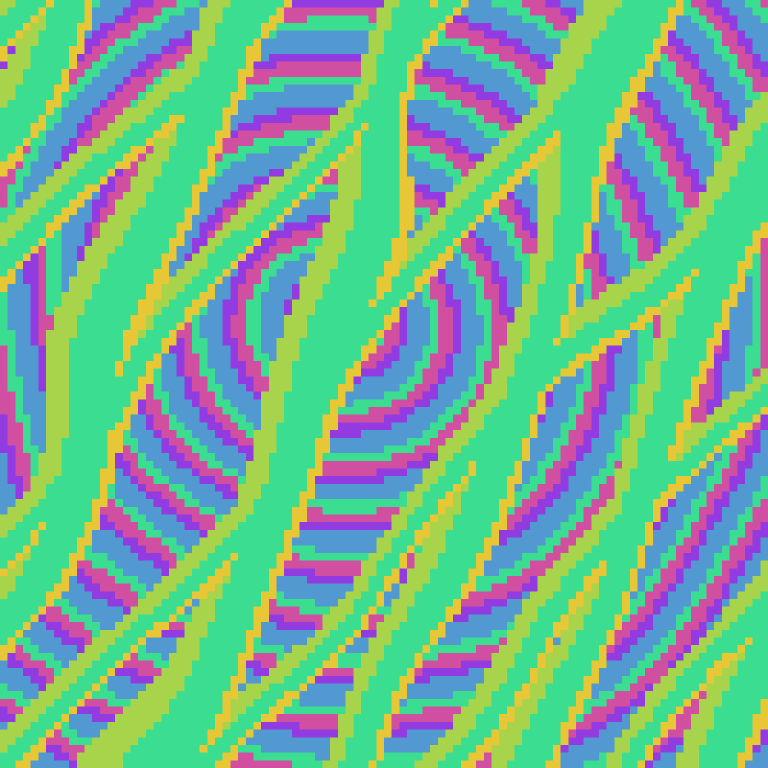
Reproduce this pattern procedurally as a WebGL 1 fragment shader.

```glsl
precision highp float;
uniform vec2 u_resolution;

#define CELLS 100.0
#define SHALLOW_SLOPE 0.90
#define SHALLOW_PERIOD 0.28
#define STEEP_SLOPE 0.40
#define STEEP_PERIOD 0.265
#define BAND_WARP 0.10
#define WARP_SCALE 3.2
#define LIME_WIDTH 0.028
#define YELLOW_WIDTH 0.0145
#define RING_CENTRE vec2(0.452, 0.586)
#define RING_PERIOD 0.069
#define RING_WARP 0.035

const vec3 GREEN  = vec3(0.23, 0.87, 0.57);
const vec3 LIME   = vec3(0.66, 0.83, 0.30);
const vec3 YELLOW = vec3(0.91, 0.78, 0.21);
const vec3 BLUE   = vec3(0.32, 0.60, 0.82);
const vec3 PINK   = vec3(0.82, 0.31, 0.63);
const vec3 PURPLE = vec3(0.57, 0.23, 0.88);

float hash(vec2 p) {
  return fract(sin(dot(p, vec2(127.1, 311.7))) * 43758.5453);
}

// Smooth value noise, centred on zero
float noise(vec2 p) {
  vec2 i = floor(p);
  vec2 f = fract(p);
  f = f * f * f * (f * (f * 6.0 - 15.0) + 10.0);
  float low = mix(hash(i), hash(i + vec2(1.0, 0.0)), f.x);
  float high = mix(hash(i + vec2(0.0, 1.0)), hash(i + 1.0), f.x);
  return mix(low, high, f.y) - 0.5;
}

// Signed horizontal distance to the nearest centre line of a slanted band family
float bandOffset(vec2 p, float slope, float period, float shift, float seed) {
  float x = p.x - slope * p.y - shift;
  x += BAND_WARP * noise(p * WARP_SCALE + seed);
  return (fract(x / period + 0.5) - 0.5) * period;
}

// Concentric wobbly stripes, ordered outwards
vec3 ringColour(vec2 p) {
  float radius = length(p - RING_CENTRE) + RING_WARP * noise(p * 4.0 + 71.0);
  float t = fract(radius / RING_PERIOD - 0.69);
  if (t < 0.24) return PINK;
  if (t < 0.41) return PURPLE;
  if (t < 0.80) return BLUE;
  return GREEN;
}

vec3 patternColour(vec2 p) {
  // x: shallow family, y: steep family
  vec2 offset = vec2(
    bandOffset(p, SHALLOW_SLOPE, SHALLOW_PERIOD, -0.005, 13.0),
    bandOffset(p, STEEP_SLOPE, STEEP_PERIOD, 0.18, 37.0));
  vec2 halfWidth = vec2(0.016, 0.027);
  vec2 rightGap = offset - halfWidth;
  vec2 leftGap = -offset - halfWidth;
  vec2 gap = max(rightGap, leftGap);

  // Green cores cover the yellow right rims, which cover the lime left rims
  if (min(gap.x, gap.y) < 0.0) return GREEN;
  vec2 yellow = step(0.0, rightGap) * step(rightGap, vec2(YELLOW_WIDTH));
  if (max(yellow.x, yellow.y) > 0.5) return YELLOW;
  vec2 lime = step(0.0, leftGap) * step(leftGap, vec2(LIME_WIDTH));
  if (max(lime.x, lime.y) > 0.5) return LIME;
  return ringColour(p);
}

void main() {
  // Four samples per pixel smooth the borders of the square cells
  vec3 colour = vec3(0.0);
  for (int i = 0; i < 4; i++) {
    float n = float(i);
    vec2 jitter = vec2(mod(n, 2.0), floor(n / 2.0)) * 0.5 - 0.25;
    vec2 uv = (gl_FragCoord.xy + jitter) / min(u_resolution.x, u_resolution.y);
    vec2 cellCentre = (floor(uv * CELLS) + 0.5) / CELLS;
    colour += patternColour(cellCentre);
  }
  gl_FragColor = vec4(colour / 4.0, 1.0);
}
```
